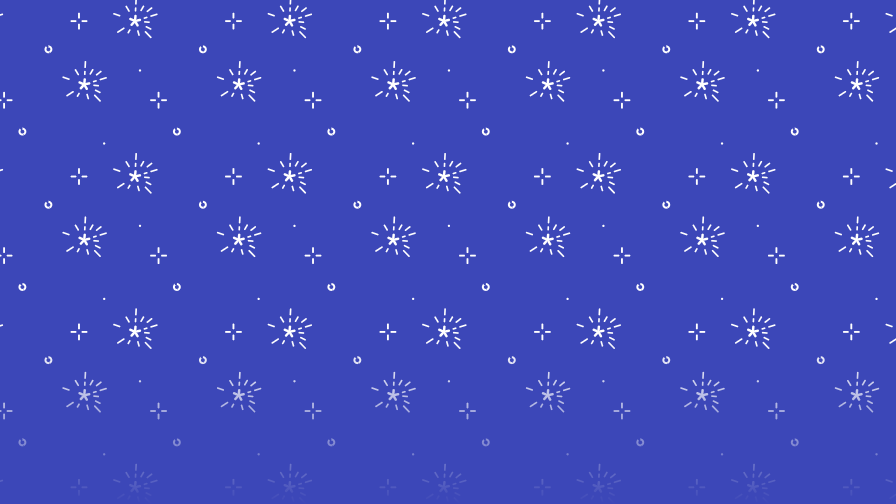
Reproduce this pattern procedurally as a Shadertoy shader.

```glsl
// Repeating night-blue tile of spark bursts, plus sparkles, open rings and dots, fading out at the bottom.

// Lengths are in design units: the canvas is VIEW_HEIGHT units tall.
const float VIEW_HEIGHT = 432.0;
const vec2  TILE = vec2(132.4, 133.2);
const vec3  BACKGROUND = vec3(0.237, 0.279, 0.720);
const vec3  INK = vec3(1.0);
const float FADE_START = 142.0;      // height above the bottom edge where fading begins

const float RAY_HALF_WIDTH = 0.7;
const float STAR_ARM = 4.3;
const float STAR_HALF_WIDTH = 1.05;
const float STAR_TILT = 0.10;
const vec2  PLUS_SPAN = vec2(3.0, 6.4);
const float PLUS_HALF_WIDTH = 0.8;
const float RING_RADIUS = 2.5;
const float RING_HALF_WIDTH = 0.85;
const float RING_GAP_ANGLE = 1.9;
const float RING_GAP_HALF = 0.35;
const float DOT_RADIUS = 0.95;

// Motif centres inside one tile, measured from the top left corner, y up.
const vec2 BURSTS[2] = vec2[2](vec2(115.7, -18.0), vec2(72.2, -72.4));
const vec2 PLUSES[2] = vec2[2](vec2(67.7, -18.1), vec2(135.9, -85.9));
const vec2 RINGS[2]  = vec2[2](vec2(41.5, -42.3), vec2(19.2, -112.8));
const vec2 DOTS[2]   = vec2[2](vec2(120.0, -60.4), vec2(89.3, -123.0));

// Burst rays: angle in degrees, inner radius, outer radius.
const int RAY_COUNT = 14;
const vec3 RAYS[RAY_COUNT] = vec3[RAY_COUNT](
    vec3(87.0, 14.8, 19.4), vec3(87.0, 8.8, 11.0),
    vec3(60.0, 10.5, 14.5), vec3(38.0, 13.5, 18.0),
    vec3(17.0, 14.5, 19.5), vec3(17.0, 8.5, 10.5),
    vec3(-5.0, 8.5, 12.0),  vec3(-27.0, 11.0, 15.0),
    vec3(-46.0, 13.0, 19.5), vec3(-74.0, 9.0, 12.5),
    vec3(-120.0, 9.0, 11.5), vec3(-147.0, 11.5, 17.5),
    vec3(161.0, 14.0, 19.0), vec3(121.0, 10.0, 14.5));

vec2 direction(float angle) { return vec2(cos(angle), sin(angle)); }

// Offset to the nearest repeat of a motif centre
vec2 wrapTo(vec2 p, vec2 center) {
    vec2 q = p - center;
    return q - TILE * floor(q / TILE + 0.5);
}

// Round-capped dash along a radial direction
float sdDash(vec2 p, vec2 dir, float inner, float outer, float halfWidth) {
    float along = clamp(dot(p, dir), inner, outer);
    return length(p - dir * along) - halfWidth;
}

float sdBurst(vec2 p) {
    float d = 1e3;
    // Five-armed core
    for (int i = 0; i < 5; i++) {
        vec2 dir = direction(radians(90.0 + 72.0 * float(i)) - STAR_TILT);
        d = min(d, sdDash(p, dir, 0.0, STAR_ARM, STAR_HALF_WIDTH));
    }
    // Surrounding rays
    for (int i = 0; i < RAY_COUNT; i++) {
        vec3 ray = RAYS[i];
        d = min(d, sdDash(p, direction(radians(ray.x)), ray.y, ray.z, RAY_HALF_WIDTH));
    }
    return d;
}

// Four dashes around an empty centre
float sdPlus(vec2 p) {
    p = abs(p);
    p = p.x > p.y ? p : p.yx;
    return sdDash(p, vec2(1.0, 0.0), PLUS_SPAN.x, PLUS_SPAN.y, PLUS_HALF_WIDTH);
}

// Ring with a small opening
float sdOpenRing(vec2 p) {
    vec2 axis = direction(RING_GAP_ANGLE);
    vec2 q = vec2(dot(p, axis), abs(p.y * axis.x - p.x * axis.y));
    float ring = abs(length(q) - RING_RADIUS) - RING_HALF_WIDTH;
    vec2 edge = direction(RING_GAP_HALF);
    float gap = q.x > 0.0 ? q.x * edge.y - q.y * edge.x : -q.y;
    return max(ring, gap);
}

float sdPattern(vec2 p) {
    float d = 1e3;
    for (int i = 0; i < 2; i++) {
        d = min(d, sdBurst(wrapTo(p, BURSTS[i])));
        d = min(d, sdPlus(wrapTo(p, PLUSES[i])));
        d = min(d, sdOpenRing(wrapTo(p, RINGS[i])));
        d = min(d, length(wrapTo(p, DOTS[i])) - DOT_RADIUS);
    }
    return d;
}

void mainImage(out vec4 fragColor, in vec2 fragCoord) {
    float pixel = VIEW_HEIGHT / iResolution.y;
    vec2 p = fragCoord * pixel;

    float coverage = clamp(0.5 - sdPattern(p - vec2(0.0, VIEW_HEIGHT)) / pixel, 0.0, 1.0);
    float fade = clamp(p.y / FADE_START, 0.0, 1.0);

    fragColor = vec4(mix(BACKGROUND, INK, coverage * fade), 1.0);
}
```
